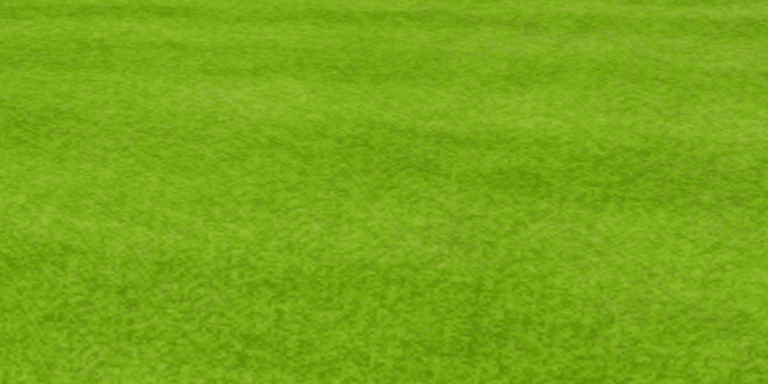
Write a WebGL 1 fragment shader that draws this texture.

```glsl
precision highp float;
uniform vec2 u_resolution;

#define GRAIN 100.0
#define GRAIN_CONTRAST 0.80
#define MOTTLE_CONTRAST 0.38
#define STRIPE_CONTRAST 0.11
#define STRIPE_PERIOD 0.63
#define DRY_AMOUNT 0.85
#define DARK_GREEN vec3(0.355, 0.555, 0.01)
#define MID_GREEN vec3(0.465, 0.668, 0.075)
#define LIGHT_GREEN vec3(0.575, 0.745, 0.19)
#define DRY_TINT vec3(0.045, -0.005, 0.075)

float hash(vec2 cell) {
  return fract(sin(dot(cell, vec2(127.1, 311.7))) * 43758.5453);
}

float noise(vec2 p) {
  vec2 i = floor(p);
  vec2 f = fract(p);
  f = f * f * (3.0 - 2.0 * f);
  float low = mix(hash(i), hash(i + vec2(1.0, 0.0)), f.x);
  float high = mix(hash(i + vec2(0.0, 1.0)), hash(i + vec2(1.0, 1.0)), f.x);
  return mix(low, high, f.y);
}

// Layered noise centred on zero
float mottle(vec2 p) {
  float sum = 0.0;
  float weight = 0.5;
  for (int i = 0; i < 3; i++) {
    sum += weight * (noise(p) - 0.5);
    p = p * 2.1 + vec2(17.3, 9.1);
    weight *= 0.6;
  }
  return sum;
}

// Mown stripes fan out to the right and narrow with distance
float mownStripe(vec2 p) {
  float wobble = 0.03 * mottle(p * vec2(5.0, 16.0));
  float row = (p.y - 0.02 * p.x) / (1.0 + 0.15 * p.x) + wobble;
  float phase = log(max(row + 0.1, 0.02) / 0.51) / STRIPE_PERIOD;
  float wave = sin(6.28319 * phase);
  return smoothstep(-0.7, 0.7, wave) * 2.0 - 1.0;
}

// Blade texture, flattened towards the far edge
float blades(vec2 g) {
  float fine = noise(g) - 0.5;
  float medium = noise(g * vec2(0.45, 0.6) + 31.7) - 0.5;
  return 0.62 * fine + 0.38 * medium;
}

void main() {
  // x runs right, y runs from the far edge to the near edge
  vec2 p = gl_FragCoord.xy / u_resolution.y;
  p.y = 1.0 - p.y;
  float aspect = u_resolution.x / u_resolution.y;
  float across = p.x / aspect;

  // Perspective grain coordinates
  vec2 g = GRAIN * vec2(p.x + 0.15 * p.y, 2.0 * p.y - 0.4 * p.y * p.y);
  g.y -= 0.12 * g.x;

  // Brightness from stripes, patches and blades
  float tone = 0.53 - 0.10 * (p.y - 0.4);
  tone += STRIPE_CONTRAST * mownStripe(p) * mix(1.0, 0.6, p.y);
  tone += MOTTLE_CONTRAST * mottle(vec2(p.x * 3.0, p.y * 10.0 - p.x * 0.6));
  tone += 0.22 * mottle(vec2(p.x * 14.0, p.y * 55.0 - p.x * 4.0));
  tone += GRAIN_CONTRAST * mix(0.65, 1.2, p.y) * blades(g);
  tone = clamp(tone, 0.0, 1.0);

  vec3 color = mix(DARK_GREEN, MID_GREEN, min(tone * 2.0, 1.0));
  color = mix(color, LIGHT_GREEN, max(tone * 2.0 - 1.0, 0.0));

  // Dry olive flecks, denser in patches on the far right
  float patches = mottle(vec2(p.x * 3.5 + 40.0, p.y * 9.0 - p.x * 0.7));
  float dryness = 0.38 + 0.7 * patches + 0.28 * across * (1.0 - 0.6 * p.y);
  float flecks = noise(g * vec2(0.6, 0.7) + 83.0);
  float dry = smoothstep(0.75, 1.3, dryness + 0.75 * flecks);
  color += DRY_AMOUNT * dry * DRY_TINT;
  color -= 0.02 * dry * smoothstep(0.3, 0.7, across);

  gl_FragColor = vec4(clamp(color, 0.0, 1.0), 1.0);
}
```
